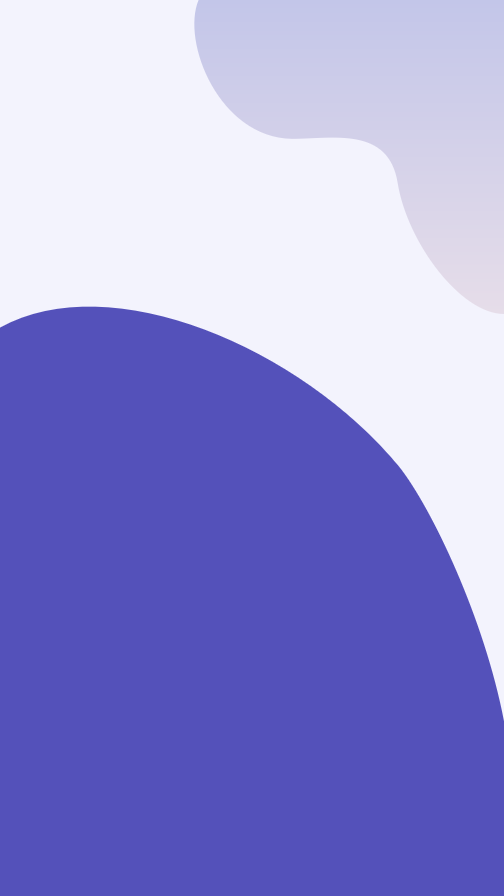
Reproduce this background procedurally as a Shadertoy shader.

```glsl
// Pale backdrop with a large indigo hill and a soft lavender-to-pink blob in the top right corner.

#define PAPER_COLOR  vec3(0.953, 0.953, 0.992)
#define HILL_COLOR   vec3(0.329, 0.318, 0.729)
#define BLOB_TOP     vec3(0.765, 0.776, 0.914)
#define BLOB_BOTTOM  vec3(0.902, 0.867, 0.914)
#define BLOB_HEIGHT  0.623
#define CANVAS_RATIO (16.0 / 9.0)
#define CURVE_STEPS  32

vec2 bezier(vec2 a, vec2 b, vec2 c, vec2 d, float t) {
    float s = 1.0 - t;
    return s * s * s * a + 3.0 * s * s * t * b + 3.0 * s * t * t * c + t * t * t * d;
}

float segmentDistance(vec2 p, vec2 a, vec2 b) {
    vec2 ab = b - a;
    return length(p - a - ab * clamp(dot(p - a, ab) / dot(ab, ab), 0.0, 1.0));
}

// Shape state: x = distance to the outline, y = side (-1 inside, +1 outside).
// The side flips whenever a vertical ray, down (+1) or up (-1), meets the curve.
void addCurve(inout vec2 shape, vec2 p, float ray, vec2 a, vec2 b, vec2 c, vec2 d) {
    vec2 start = a;
    for (int i = 1; i <= CURVE_STEPS; i++) {
        vec2 end = bezier(a, b, c, d, float(i) / float(CURVE_STEPS));
        shape.x = min(shape.x, segmentDistance(p, start, end));
        if ((start.x <= p.x) != (end.x <= p.x)) {
            float hitY = mix(start.y, end.y, (p.x - start.x) / (end.x - start.x));
            if ((hitY - p.y) * ray > 0.0) shape.y = -shape.y;
        }
        start = end;
    }
}

// Antialiased coverage over one pixel
float coverage(vec2 shape) {
    return clamp(0.5 - shape.x * shape.y * iResolution.x, 0.0, 1.0);
}

float hill(vec2 p) {
    vec2 shape = vec2(10.0, 1.0);
    vec2 shoulder = vec2(0.792, 0.926);
    addCurve(shape, p, -1.0, vec2(0.0, 0.650), vec2(0.220, 0.528), vec2(0.597, 0.690), shoulder);
    addCurve(shape, p, -1.0, shoulder, vec2(0.856, 1.007), vec2(0.961, 1.227), vec2(1.0, 1.431));
    return coverage(shape);
}

float blob(vec2 p) {
    vec2 shape = vec2(10.0, 1.0);
    vec2 ledge = vec2(0.579, 0.2755);
    vec2 bend = vec2(0.789, 0.363);
    addCurve(shape, p, 1.0, vec2(0.394, 0.0), vec2(0.359, 0.083), vec2(0.435, 0.273), ledge);
    addCurve(shape, p, 1.0, ledge, vec2(0.660, 0.2755), vec2(0.771, 0.250), bend);
    addCurve(shape, p, 1.0, bend, vec2(0.808, 0.481), vec2(0.914, BLOB_HEIGHT), vec2(1.0, BLOB_HEIGHT));
    return coverage(shape);
}

void mainImage(out vec4 fragColor, in vec2 fragCoord) {
    // Canvas widths, measured from the top left
    vec2 uv = fragCoord / iResolution.xy;
    vec2 p = vec2(uv.x, (1.0 - uv.y) * CANVAS_RATIO);

    vec3 blobColor = mix(BLOB_TOP, BLOB_BOTTOM, clamp(p.y / BLOB_HEIGHT, 0.0, 1.0));
    vec3 color = mix(PAPER_COLOR, blobColor, blob(p));
    color = mix(color, HILL_COLOR, hill(p));
    fragColor = vec4(color, 1.0);
}
```
